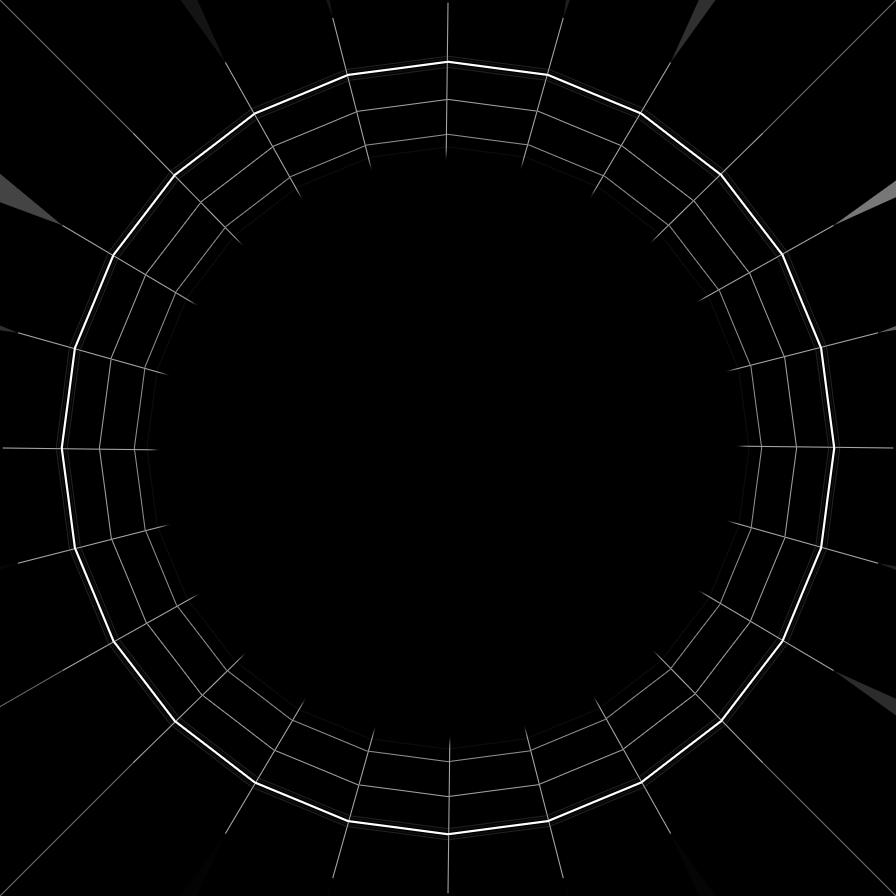
Give the GLSL for this background, as a WebGL 1 fragment shader.

```glsl
precision highp float;
// Concentric wireframe polygons joined by radial spokes on black, with grey
// shards flaring past the spoke tips. Polar coordinates are folded into equal
// sectors, and each line is an area-covered stroke of a signed distance.

uniform vec2 u_resolution;

const float TAU = 6.283185;
const float SIDES = 24.0;
const float SECTOR = TAU / SIDES;

// Vertex radii of the polygons, in canvas units
const float RING_OUTER = 0.431;
const float RING_MIDDLE = 0.389;
const float RING_INNER = 0.350;
const float RING_FAINT = 0.336;

// Half widths and light levels of the strokes
const float BOLD = 0.00125;
const float FINE = 0.0006;
const float MIDDLE_LIGHT = 0.62;
const float INNER_LIGHT = 0.55;
const float FAINT_LIGHT = 0.05;
const float HALO_OFFSET = 0.0062;
const float HALO_LIGHT = 0.13;

// Spokes lean slightly counterclockwise towards the centre
const float SPOKE_START = 0.328;
const float SPOKE_END = 0.497;
const float SPOKE_LIGHT = 0.65;
const float SPOKE_LEAN = 0.012;
const float RAY_LIGHT = 0.4;
const float LONE_RAY = 14.0;

// Shards widen linearly beyond the spoke tips
const float SHARD_SLOPE = 0.10;
const float SHARD_BASE = 0.015;

// Exact pixel coverage of a band around d = 0, even below one pixel wide
float stroke(float d, float halfWidth, float px) {
  return clamp((d + halfWidth) / px + 0.5, 0.0, 1.0)
       - clamp((d - halfWidth) / px + 0.5, 0.0, 1.0);
}

// Bell of light around one spoke, wrapping around the circle
float lobe(float spoke, float centre, float falloff) {
  float d = mod(spoke - centre + 0.5 * SIDES, SIDES) - 0.5 * SIDES;
  return exp(-falloff * d * d);
}

float rings(float r, float angle, float px) {
  // Radius of the polygon vertex whose edge passes through this point
  float fold = mod(angle, SECTOR) - 0.5 * SECTOR;
  float q = r * cos(fold) / cos(0.5 * SECTOR);
  float d = q - RING_OUTER;

  float light = stroke(d, BOLD, px);
  light = max(light, MIDDLE_LIGHT * stroke(q - RING_MIDDLE, FINE, px));
  light = max(light, INNER_LIGHT * stroke(q - RING_INNER, FINE, px));
  light = max(light, FAINT_LIGHT * stroke(q - RING_FAINT, FINE, px));
  light = max(light, HALO_LIGHT * stroke(abs(d) - HALO_OFFSET, FINE, px));
  return max(light, 0.5 * HALO_LIGHT * stroke(abs(d) - 0.6 * HALO_OFFSET, FINE, px));
}

float spokes(float along, float across, float px) {
  float lean = SPOKE_LEAN * max(SPOKE_END - along, 0.0);
  float fade = smoothstep(SPOKE_START - 0.008, SPOKE_START + 0.008, along);
  float tip = clamp((SPOKE_END - along) / px + 0.5, 0.0, 1.0);
  return SPOKE_LIGHT * fade * tip * stroke(across - lean, FINE, px);
}

float shards(float along, float across, float spoke, float px) {
  float beyond = max(along - SPOKE_END, 0.0);
  float outside = smoothstep(0.0, px, beyond);

  // Diagonals and one lone spoke continue as thin rays
  float diagonal = 1.0 - step(0.5, abs(mod(spoke, 6.0) - 3.0));
  float lone = 1.0 - step(0.5, abs(spoke - LONE_RAY));
  float ray = max(diagonal, lone);

  // Remaining spokes open into shards, brightest at three directions
  float shade = 0.45 * lobe(spoke, 2.0, 0.26)
              + 0.25 * lobe(spoke, 10.0, 0.4)
              + 0.15 * lobe(spoke, 22.0, 0.8)
              + 0.10 * lobe(spoke, 6.0, 0.5);
  // The lower spokes stay nearly dark
  shade += SHARD_BASE * (1.0 - lobe(spoke, 18.0, 0.5));
  float slope = SHARD_SLOPE * (1.0 + 0.7 * lobe(spoke, 10.0, 1.0));

  float shard = shade * stroke(across, slope * beyond, px);
  float line = RAY_LIGHT * stroke(across, FINE, px);
  return outside * mix(shard, line, ray);
}

void main() {
  float scale = min(u_resolution.x, u_resolution.y);
  vec2 p = (gl_FragCoord.xy - 0.5 * u_resolution) / scale;
  float px = 1.0 / scale;

  // Fold the plane onto the nearest spoke
  float r = length(p);
  float angle = atan(p.y, p.x + 1e-6);
  float nearest = floor(angle / SECTOR + 0.5);
  float offset = angle - nearest * SECTOR;
  float along = r * cos(offset);
  float across = r * sin(offset);
  float spoke = mod(nearest + SIDES, SIDES);

  float light = rings(r, angle, px);
  light = max(light, spokes(along, across, px));
  light = max(light, shards(along, across, spoke, px));
  gl_FragColor = vec4(vec3(light), 1.0);
}
```
